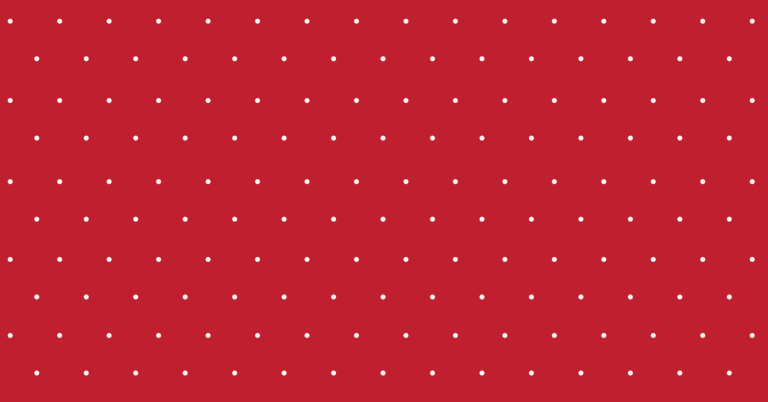
This pattern is drawn by a WebGL 2 fragment shader. Its source:

```glsl
#version 300 es
precision highp float;
// Small white pin dots on a flat red ground, in staggered pairs of rows.
// Each row repeats its dots by rounding to the nearest column; a loop
// over the row pairs keeps the distance to the closest dot.

// Lengths are fractions of the canvas width, measured from the top left.
#define PITCH 0.06441
#define FIRST_X 0.0133
#define STAGGER_X 0.0346
#define STAGGER_Y 0.0489
#define DOT_RADIUS 0.0032
#define EDGE_SOFTNESS 0.0011
#define GROUND_COLOR vec3(0.75, 0.12, 0.18)
#define DOT_COLOR vec3(1.0, 0.97, 0.96)

uniform vec2 u_resolution;
out vec4 fragColor;

// Slightly uneven heights of the upper row in each pair
const float PAIR_Y[5] = float[5](0.0276, 0.1309, 0.2365, 0.3378, 0.4368);

// Distance to the nearest dot centre in a row that starts at 'start'
float rowDistance(vec2 p, vec2 start) {
    vec2 d = p - start;
    d.x -= PITCH * floor(d.x / PITCH + 0.5);
    return length(d);
}

void main() {
    vec2 p = vec2(gl_FragCoord.x, u_resolution.y - gl_FragCoord.y) / u_resolution.x;

    // Nearest dot over all pairs of rows
    float nearest = 1.0;
    for (int i = 0; i < 5; i++) {
        vec2 start = vec2(FIRST_X, PAIR_Y[i]);
        nearest = min(nearest, rowDistance(p, start));
        nearest = min(nearest, rowDistance(p, start + vec2(STAGGER_X, STAGGER_Y)));
    }

    // Soft rim, never sharper than a pixel
    float rim = max(EDGE_SOFTNESS, 0.7 / u_resolution.x);
    float dotMask = 1.0 - smoothstep(DOT_RADIUS - rim, DOT_RADIUS + rim, nearest);
    fragColor = vec4(mix(GROUND_COLOR, DOT_COLOR, dotMask), 1.0);
}
```
